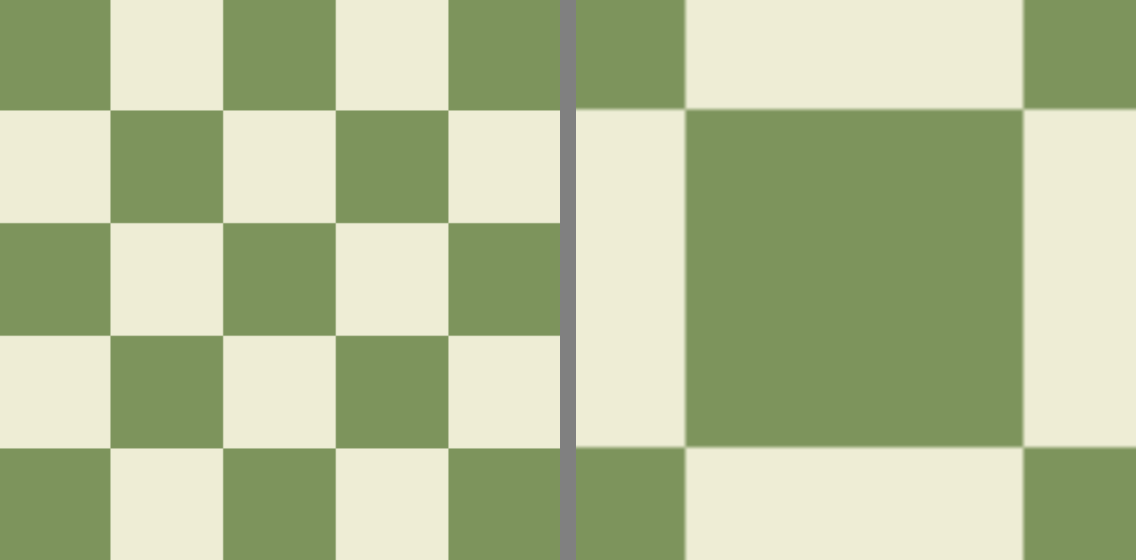
Left, the full canvas; right, a detail of the centre.
Reproduce this pattern procedurally as a three.js fragment shader.

```glsl
// A flat two-colour checkerboard, five squares across and five up, green in the corners.
// Each axis is a soft square wave built from the distance to the nearest square edge;
// the product of the two waves selects the colour.

varying vec2 vUv;

const vec3 GREEN = vec3(0.490, 0.580, 0.362);
const vec3 CREAM = vec3(0.932, 0.930, 0.836);

const float CELL = 0.20117;                       // side of one square
const vec2 FIRST_EDGE = vec2(0.19727, 0.19922);   // right and top of the lower left square
const float SOFTNESS = 0.00195;                   // half width of the edge blend

// Signed distance to the nearest edge: positive in odd squares, negative in even ones.
vec2 edgeDistance(vec2 p, vec2 firstEdge, float cell) {
  vec2 u = (p - firstEdge) / cell;
  return (0.5 - abs(mod(u + 0.5, 2.0) - 1.0)) * cell;
}

// Square wave from -1 to 1 with softened steps.
vec2 softWave(vec2 d, float softness) {
  return smoothstep(-softness, softness, d) * 2.0 - 1.0;
}

// 1 where row and column parity agree, 0 where they differ.
float checker(vec2 p, vec2 firstEdge, float cell, float softness) {
  vec2 wave = softWave(edgeDistance(p, firstEdge, cell), softness);
  return 0.5 + 0.5 * wave.x * wave.y;
}

void main() {
  float green = checker(vUv, FIRST_EDGE, CELL, SOFTNESS);
  gl_FragColor = vec4(mix(CREAM, GREEN, green), 1.0);
}
```
